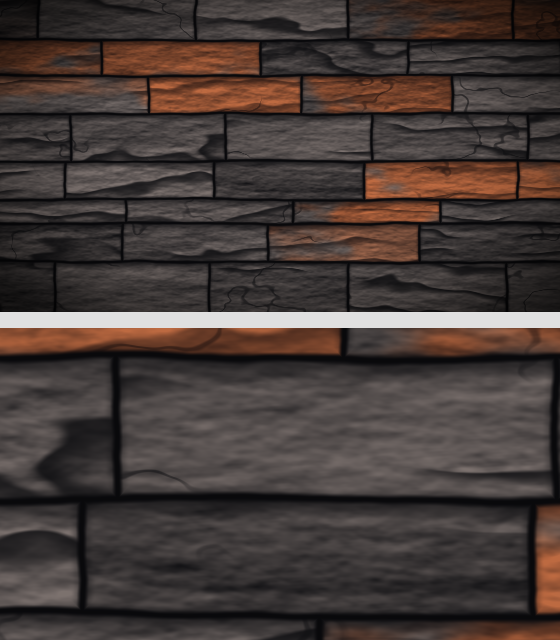
Top: the whole. Bottom: its middle third, enlarged.
A Shadertoy shader for this texture:

```glsl
// A dry-stacked wall of split slate: dark grey ledges crossed by veins of rusty stone.

const float PITCH = 0.275;                        // mean stone length, in canvas widths
const vec3 GAP_COLOR = vec3(0.035, 0.035, 0.045);
const vec3 SLATE_DARK = vec3(0.06, 0.06, 0.07);
const vec3 SLATE_LIGHT = vec3(0.43, 0.395, 0.385);
const vec3 RUST_DARK = vec3(0.12, 0.07, 0.06);
const vec3 RUST_LIGHT = vec3(0.66, 0.37, 0.23);

float hash(vec2 p) {
    vec3 q = fract(vec3(p.xyx) * 0.1031);
    q += dot(q, q.yzx + 33.33);
    return fract((q.x + q.y) * q.z);
}

float noise(vec2 p) {
    vec2 i = floor(p), f = fract(p);
    f = f * f * (3.0 - 2.0 * f);
    return mix(mix(hash(i), hash(i + vec2(1, 0)), f.x),
               mix(hash(i + vec2(0, 1)), hash(i + vec2(1, 1)), f.x), f.y);
}

float fbm(vec2 p) {
    float sum = 0.0, amp = 0.53;
    for (int i = 0; i < 4; i++) {
        sum += amp * noise(p);
        p = mat2(1.9, 0.35, -0.35, 1.9) * p + 11.7;
        amp *= 0.5;
    }
    return sum;
}

// Depth of the course edge below the top; lower courses vary more in height.
float courseEdge(float i) {
    float vary = mix(0.007, 0.033, smoothstep(3.0, 4.0, i));
    return i * 0.1233 + vary * sin(1.5708 * (i - 3.5));
}

// Upright joint k of a course, staggered by a slow wave.
float jointAt(float course, float k) {
    float phase = 0.17 - 0.088 * cos(1.745 * course);
    return phase + PITCH * k + 0.03 * (hash(vec2(course + 3.0, k + 20.0)) - 0.5);
}

// Two veins of rusty stone: one climbs on the right, one lies lower.
float rustAmount(float x, float course) {
    float upper = 1.0 + 1.9 * x - 2.6 * smoothstep(0.66, 0.78, x);
    float lower = max(7.7 - 4.0 * x, 4.0) + 9.0 * step(x, 0.55);
    float d = min(abs(course - upper), abs(course - lower));
    return 1.0 - smoothstep(0.62, 0.95, d);
}

// Rough split face, grained along the bedding.
float relief(vec2 q) {
    return 0.6 * fbm(q * vec2(5.0, 17.0)) + 0.32 * fbm(q * vec2(17.0, 52.0));
}

// Shade of thin broken beds: bright lips above dark undercuts.
float ledgeShade(vec2 q, float beds) {
    float s = q.y * beds + 2.4 * fbm(q * vec2(2.4, 6.5));
    float f = fract(s);
    float shade = smoothstep(0.0, 0.07, f) * (1.0 - smoothstep(0.7, 1.0, f));
    float lip = 0.2 * smoothstep(0.0, 0.1, f) * (1.0 - smoothstep(0.1, 0.3, f));
    float broken = smoothstep(0.3, 0.55, noise(q * vec2(4.0, 9.0) + 5.0));
    return mix(1.0, 0.2 + 0.85 * shade + lip, broken);
}

// Thin dark fractures along a noise contour.
float crackShade(vec2 q) {
    float d = abs(fbm(q * vec2(6.0, 9.0) + 40.0) - 0.5);
    float present = smoothstep(0.5, 0.7, noise(q * 5.0 + 70.0));
    return 1.0 - 0.55 * present * (1.0 - smoothstep(0.004, 0.022, d));
}

void mainImage(out vec4 fragColor, in vec2 fragCoord) {
    vec2 p = fragCoord / iResolution.y;
    float aspect = iResolution.x / iResolution.y;

    // Ragged outlines
    float x = p.x / aspect + 0.006 * (fbm(p * vec2(9.0, 16.0)) - 0.5);
    float depth = 1.0 - p.y + 0.014 * (fbm(p * vec2(7.0, 20.0) + 30.0) - 0.5);

    // Find the course and the stone
    float course = 0.0, top = -0.05, bottom = 1.2;
    for (float i = 1.0; i < 10.0; i++) {
        float edge = courseEdge(i);
        if (edge <= depth) { course = i; top = edge; }
        else bottom = min(bottom, edge);
    }
    float column = -2.0, left = -0.3, right = 2.0;
    for (float k = -1.0; k < 5.0; k++) {
        float joint = jointAt(course, k);
        if (joint <= x) { column = k; left = joint; }
        else right = min(right, joint);
    }
    vec2 id = vec2(course, column + 4.0);
    float pick = hash(id * 7.3 + 1.7);
    vec2 q = p + id * vec2(3.7, 5.3);

    // Surface light from above, slightly from the left
    float slope = relief(q) - relief(q + vec2(-0.002, 0.005));
    float tone = 0.66 + 0.3 * (pick - 0.5) + 3.2 * slope;
    tone += 0.45 * (fbm(q * vec2(3.0, 8.0) + 9.0) - 0.5);
    tone += 0.12 * (noise(q * vec2(90.0, 130.0)) - 0.5);
    float rust = rustAmount(0.5 * (left + right), course);
    float ledges = ledgeShade(q, mix(9.0, 18.0, hash(id + 8.1)));
    tone *= mix(ledges, 1.0, 0.4 * rust) * crackShade(q);

    // Shadow under the course above, and dark gaps
    float side = min(x - left, right - x) * aspect;
    float fromTop = depth - top, fromBottom = bottom - depth;
    tone *= mix(0.3, 1.0, smoothstep(0.0, 0.028, fromTop));
    tone *= mix(0.55, 1.0, smoothstep(0.0, 0.014, min(side, fromBottom)));
    float face = smoothstep(0.001, 0.007, min(side, min(fromTop, fromBottom)));

    // Mineral colour, with grey patches in the rust
    float stain = rust * smoothstep(0.28, 0.5, fbm(q * vec2(4.0, 9.0) + 17.0));
    tone = clamp(tone, 0.0, 1.15);
    vec3 slate = mix(SLATE_DARK, SLATE_LIGHT, tone);
    vec3 rusty = mix(RUST_DARK, RUST_LIGHT, min(tone * 1.15, 1.15));
    vec3 color = mix(GAP_COLOR, mix(slate, rusty, stain), face);

    // Dim corners
    vec2 c = vec2(p.x / aspect, p.y) - 0.5;
    color *= 1.0 - 0.75 * smoothstep(0.1, 0.75, dot(c, c) * 1.5);
    fragColor = vec4(color, 1.0);
}
```
